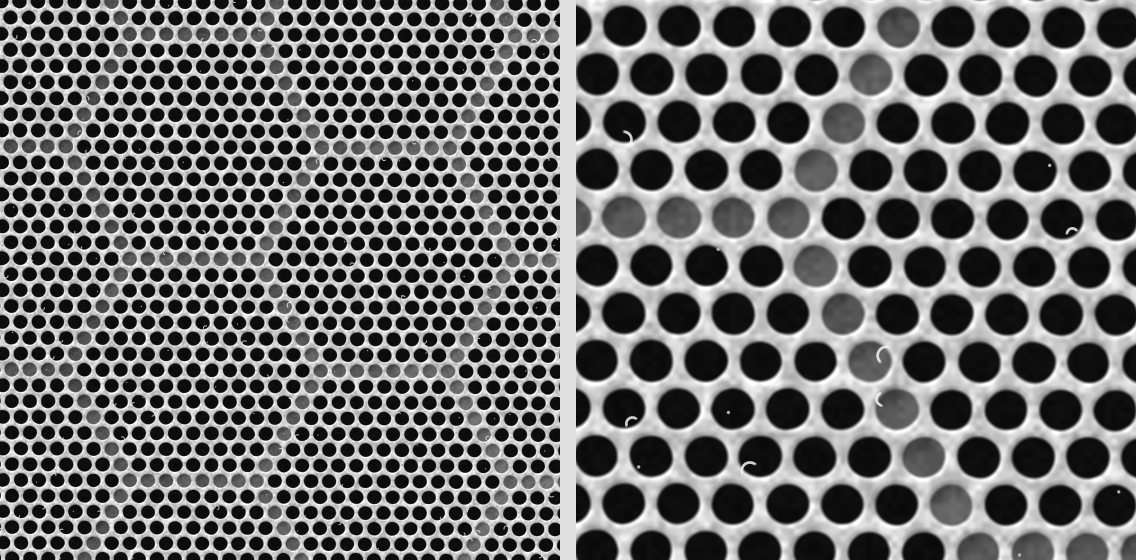
Left, the full canvas; right, a detail of the centre.
This texture is drawn by a Shadertoy shader. Its source:

```glsl
// Perforated metal sheet: round holes on a staggered grid, some of them blocked
// from behind by a large honeycomb lattice. The nearest hole of each point gives
// its distance, rim shading and fill; noise adds grain, wear and stray fibres.

#define PITCH_BOTTOM 0.0323   // hole spacing at the lower edge
#define PITCH_TOP 0.0328      // hole spacing at the upper edge
#define ROWS 34.68            // rows of holes down the canvas
#define ROW_SQUEEZE 0.577     // rows tighten toward the bottom
#define TILT 0.0045
#define ANCHOR vec2(0.2318, 0.9388)  // hole at a honeycomb corner
#define COMB_SIDE 7.0         // honeycomb side, in holes
#define HOLE_RADIUS 0.392     // in hole spacings
#define EDGE_SOFT 0.045
#define RIM_CONTRAST 0.17
#define GRAIN 0.20
#define FIBRE_SHARE 0.06

float hash(vec2 p) {
    return fract(sin(dot(p, vec2(127.1, 311.7))) * 43758.5453);
}

float noise(vec2 p) {
    vec2 i = floor(p), f = fract(p);
    f = f * f * (3.0 - 2.0 * f);
    return mix(mix(hash(i), hash(i + vec2(1, 0)), f.x),
               mix(hash(i + vec2(0, 1)), hash(i + vec2(1, 1)), f.x), f.y);
}

// Canvas position to (column, row), rows counted downward
vec2 toGrid(vec2 p) {
    float drop = ANCHOR.y - p.y - TILT * (p.x - ANCHOR.x);
    return vec2((p.x - ANCHOR.x) / mix(PITCH_BOTTOM, PITCH_TOP, p.y),
                drop * (ROWS + ROW_SQUEEZE * drop));
}

// Steps from a hole to the centre of its repeating hexagon
float hexSteps(vec2 hole) {
    vec2 period = COMB_SIDE * vec2(3.0, 2.0);
    vec2 q = abs(mod(hole + 0.5 * period, period) - 0.5 * period);
    return max(q.y, q.x + 0.5 * q.y);
}

bool onHoneycomb(vec2 hole) {
    float steps = min(hexSteps(hole - COMB_SIDE * vec2(0.5, 1.0)),
                      hexSteps(hole - COMB_SIDE * vec2(2.0, 2.0)));
    return steps > COMB_SIDE - 0.5;
}

// Short curved fibre lying near the rim of a hole
float fibre(vec2 offset, vec2 hole, float pixel) {
    float angle = 6.2832 * hash(hole + 3.7);
    float turn = 6.2832 * hash(hole + 8.1);
    vec2 q = offset - 0.32 * vec2(cos(angle), sin(angle));
    float radius = mix(0.06, 0.17, hash(hole + 5.3));
    float line = abs(length(q) - radius) - 0.025;
    float arc = dot(q, vec2(cos(turn), sin(turn))) / radius;
    return clamp(0.5 - line / pixel, 0.0, 1.0) * smoothstep(0.0, 0.4, arc);
}

void mainImage(out vec4 fragColor, in vec2 fragCoord) {
    vec2 p = fragCoord / iResolution.y;
    float pixel = 1.0 / (iResolution.y * PITCH_BOTTOM);
    vec2 grid = toGrid(p);

    // Nearest hole among three staggered rows
    vec2 hole = vec2(0.0), offset = vec2(9.0);
    for (int j = -1; j <= 1; j++) {
        float row = floor(grid.y + 0.5) + float(j);
        float column = floor(grid.x - 0.5 * row + 0.5) + 0.5 * row;
        vec2 delta = vec2(grid.x - column, 0.866 * (row - grid.y));
        if (dot(delta, delta) < dot(offset, offset)) {
            offset = delta;
            hole = vec2(column, row);
        }
    }

    // Slightly uneven, slightly flattened round hole
    float seed = hash(hole + 0.5);
    float wobble = 0.03 * (noise(p * 95.0) - 0.5) + 0.015 * (seed - 0.5);
    float dist = length(offset * vec2(1.0, 1.05)) - HOLE_RADIUS - wobble;
    float facing = dot(offset / max(length(offset), 0.001), vec2(0.45, -0.89));
    float fineGrain = noise(p * 260.0) - 0.5;

    // Painted metal: bright lower rims, greyer upper ones, grain
    float rim = 1.0 - smoothstep(0.02, 0.13, dist);
    float metal = 0.81 + RIM_CONTRAST * facing * rim + GRAIN * fineGrain
                + 0.14 * (noise(p * 110.0 + 7.0) - 0.5);

    // Hole: nearly black, or grey where the honeycomb lies behind it
    float fill = 0.05 + 0.03 * fineGrain;
    if (onHoneycomb(hole)) {
        float light = 0.27 + 0.12 * p.x + 0.05 * (1.0 - p.y) + 0.08 * (seed - 0.5);
        float shadow = smoothstep(-0.05, 0.4, dot(offset, vec2(-0.5, 0.87)));
        fill = light * (1.0 - 0.3 * shadow) + 0.08 * fineGrain;
    }
    float soft = max(EDGE_SOFT, 0.6 * pixel);
    float tone = mix(fill, metal, smoothstep(-soft, soft, dist));

    // Stray fibres and specks
    if (hash(hole + 21.3) < FIBRE_SHARE)
        tone = mix(tone, 0.95, 0.85 * fibre(offset, hole, pixel));
    vec2 speckAt = 0.6 * (vec2(hash(hole + 1.9), hash(hole + 6.4)) - 0.5);
    float speck = clamp(0.5 - (length(offset - speckAt) - 0.03) / pixel, 0.0, 1.0);
    tone = mix(tone, 0.7, speck * step(0.94, hash(hole + 13.7)));

    fragColor = vec4(vec3(clamp(tone, 0.0, 1.0)), 1.0);
}
```
